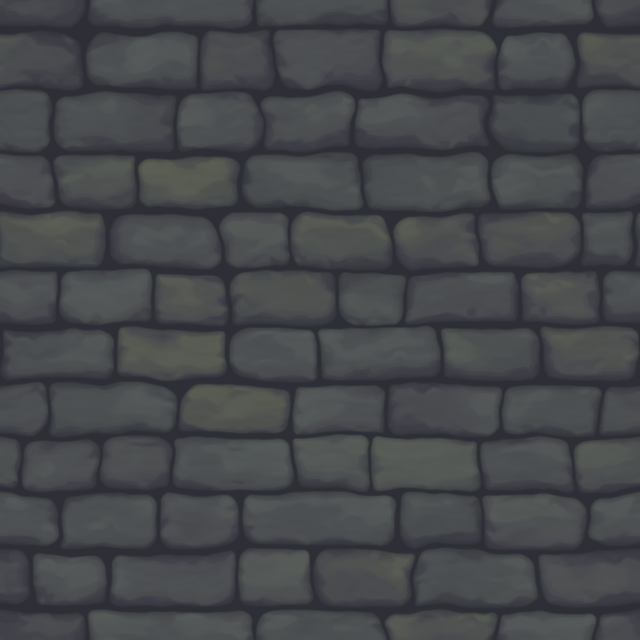
This texture is drawn by a three.js fragment shader. Its source:

```glsl
// Hand-painted wall of dark, rounded grey stones laid in eleven uneven courses.
varying vec2 vUv;

const float ROWS = 11.0;
const float ROW_OFFSET = 0.47;      // height of the lowest joint, in courses
const float ROW_SWELL = 0.009;      // slow drift of course heights
const float JOINT_JITTER = 0.52;    // spread of stone widths
const float JOINT_TILT = 0.10;
const float GAP = 0.0019;           // least half width of a joint
const float GAP_VARIATION = 0.0022;
const float EDGE_BLUR = 0.0022;
const float TONE_STEPS = 5.0;       // flat brush tones per stone

const vec3 GAP_COLOUR = vec3(0.175, 0.182, 0.212);
const vec3 SHADE_COLOUR = vec3(0.238, 0.246, 0.272);
const vec3 MID_COLOUR = vec3(0.290, 0.303, 0.311);
const vec3 LIGHT_COLOUR = vec3(0.330, 0.349, 0.347);
const vec3 MOSS_TINT = vec3(0.022, 0.020, -0.018);
const vec3 VIOLET_TINT = vec3(0.006, -0.006, 0.008);

float hash(vec2 p) {
  return fract(sin(dot(p, vec2(127.1, 311.7))) * 43758.55);
}

// Value noise that tiles over the canvas
float noise(vec2 uv, vec2 cells) {
  vec2 p = uv * cells;
  vec2 i = floor(p);
  vec2 f = fract(p);
  f = f * f * (3.0 - 2.0 * f);
  vec2 a = mod(i, cells);
  vec2 b = mod(i + 1.0, cells);
  return mix(mix(hash(a), hash(vec2(b.x, a.y)), f.x),
             mix(hash(vec2(a.x, b.y)), hash(b), f.x), f.y);
}

float stonesInRow(float row) {
  if (row > 9.5) return 5.0;
  bool crowded = abs(row - 2.0) < 0.5 || abs(row - 5.5) < 1.0;
  return crowded ? 7.0 : 6.0;
}

// Joint position in stone widths, slanted across the height of the course
float jointAt(float i, float row, float count, float height) {
  vec2 id = vec2(mod(i, count), row + 20.0);
  return i + JOINT_JITTER * (hash(id) - 0.5)
           + JOINT_TILT * (hash(id + 37.0) - 0.5) * (height - 0.5);
}

float roundedBox(vec2 p, vec2 halfSize, float radius) {
  vec2 q = abs(p) - halfSize + radius;
  return length(max(q, 0.0)) + min(max(q.x, q.y), 0.0) - radius;
}

// Flattens a smooth tone into soft-edged brush steps
float brushSteps(float tone) {
  float s = tone * TONE_STEPS;
  return (floor(s) + smoothstep(0.25, 0.75, fract(s))) / TONE_STEPS;
}

void main() {
  // Uneven courses
  vec2 wobble = vec2(noise(vUv, vec2(17.0, 31.0)), noise(vUv, vec2(19.0, 13.0))) - 0.5;
  vec2 fine = vec2(noise(vUv, vec2(53.0, 47.0)), noise(vUv, vec2(43.0, 59.0))) - 0.5;
  vec2 uv = vUv + wobble * vec2(0.010, 0.011) + fine * 0.003;
  float swell = ROW_SWELL * cos(6.28319 * (vUv.y - 0.134));
  float rowY = (uv.y - swell) * ROWS - ROW_OFFSET;
  float row = mod(floor(rowY), ROWS);
  float height = fract(rowY);

  // Stone between its two joints
  float count = stonesInRow(row);
  float phase = max(mix(0.1, 0.5, mod(row, 2.0)), 0.16 * (row - 5.0));
  float x = uv.x * count - phase;
  float i = floor(x);
  if (x < jointAt(i, row, count, height)) i -= 1.0;
  else if (x >= jointAt(i + 1.0, row, count, height)) i += 1.0;
  float left = jointAt(i, row, count, height);
  float right = jointAt(i + 1.0, row, count, height);
  vec2 id = vec2(mod(i, count), row);

  // Rounded outline with its own gap, top edge and corner radii
  float drop = 0.005 * hash(id + 3.1);
  vec2 p = vec2((x - 0.5 * (left + right)) / count, (height - 0.5) / ROWS + 0.5 * drop);
  vec2 halfSize = vec2(0.5 * (right - left) / count, 0.5 / ROWS - 0.5 * drop);
  halfSize -= GAP + GAP_VARIATION * hash(id + 5.7);
  float corner = hash(id + 11.0 + sign(p) * 2.3);
  float d = roundedBox(p, halfSize, mix(0.007, 0.030, corner * corner));
  vec2 q = p / halfSize;

  // Broad brush strokes, worn borders and facets
  float broad = noise(uv + wobble * 0.03, vec2(13.0, 23.0)) - 0.5;
  float strokes = noise(uv + fine.yx * 0.02, vec2(27.0, 71.0)) - 0.5;
  float worn = step(0.78, hash(id + 23.0));
  float border = mix(0.013, 0.021, hash(id + 29.0)) + 0.004 * worn;
  float inner = smoothstep(0.001, border, -d + 0.016 * strokes + 0.008 * broad);
  vec2 lightDir = vec2(hash(id + 41.0) - 0.5, 0.65);
  float facet = dot(q, lightDir) + 0.5 * broad + 0.25 * strokes;
  float tone = 0.28 + 0.36 * inner + 0.19 * facet + 0.30 * broad + 0.16 * strokes;
  tone += 0.26 * (hash(id + 53.0) - 0.5) - 0.10 * worn;
  tone -= 0.16 * smoothstep(0.25, 0.95, -q.y + 0.6 * broad);
  tone = clamp(mix(tone, brushSteps(tone), 0.75), 0.0, 1.0);

  // Stone colour, with moss on a few and violet in the shade
  vec3 stone = mix(SHADE_COLOUR, MID_COLOUR, smoothstep(0.0, 0.5, tone));
  stone = mix(stone, LIGHT_COLOUR, smoothstep(0.45, 0.95, tone));
  float moss = smoothstep(0.62, 1.0, hash(id + 67.0)) * smoothstep(0.3, 0.9, tone);
  stone += MOSS_TINT * moss + VIOLET_TINT * (1.0 - tone) * hash(id + 71.0);
  stone += 0.012 * (noise(uv, vec2(47.0, 131.0)) - 0.5);

  // Soft contact shadow and dark joint
  stone *= 1.0 - 0.11 * smoothstep(-0.009, 0.0, d);
  float cover = 1.0 - smoothstep(-EDGE_BLUR, EDGE_BLUR, d + 0.002 * fine.x);
  gl_FragColor = vec4(mix(GAP_COLOUR, stone, cover), 1.0);
}
```
